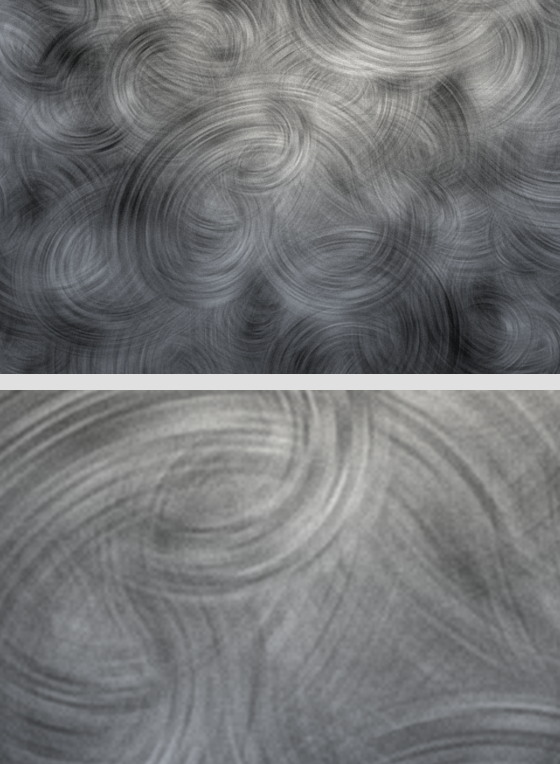
Top, the full canvas; bottom, a detail of the centre.
Give the GLSL for this texture, as a Shadertoy shader.

```glsl
#define STROKE_GRID ivec2(13, 9)
#define STROKE_SIZE vec2(0.15, 0.42)
#define SCRATCH_FREQ 205.0
#define SCRATCH_DEPTH 0.88
#define SHEEN_DEPTH 0.33
#define SMUDGE_DEPTH 0.95
#define GRAIN_DEPTH 0.13
#define GLOW_CENTER vec2(0.88, 0.97)
#define GLOW_SPREAD vec2(0.80, 0.62)
#define LIGHT_RANGE vec2(0.285, 0.56)
#define COOL_TINT vec3(0.95, 0.99, 1.05)
#define WARM_TINT vec3(1.005, 1.0, 0.98)

float hash(vec2 p) {
    vec3 q = fract(p.xyx * vec3(0.1031, 0.1030, 0.0973));
    q += dot(q, q.yzx + 33.33);
    return fract((q.x + q.y) * q.z);
}

float noise(vec2 p) {
    vec2 cell = floor(p), f = fract(p);
    f = f * f * (3.0 - 2.0 * f);
    return mix(mix(hash(cell), hash(cell + vec2(1, 0)), f.x),
               mix(hash(cell + vec2(0, 1)), hash(cell + vec2(1, 1)), f.x), f.y);
}

float fbm(vec2 p) {
    float sum = 0.0, gain = 0.5;
    for (int i = 0; i < 4; i++) {
        sum += gain * noise(p);
        p = mat2(1.6, 1.2, -1.2, 1.6) * p + 7.3;
        gain *= 0.5;
    }
    return sum / 0.9375;
}

// One brushed arc around a pivot: x = relative brightness, y = coverage
vec2 brushArc(vec2 p, vec2 pivot, float id) {
    float pick = hash(vec2(id, 9.1));
    float size = mix(STROKE_SIZE.x, STROKE_SIZE.y, pick * pick);

    // Rotated, slightly oval polar coordinates
    float turn = 6.2832 * hash(vec2(id, 13.9));
    vec2 q = mat2(cos(turn), -sin(turn), sin(turn), cos(turn)) * (p - pivot);
    q.y *= mix(0.75, 1.3, hash(vec2(id, 21.0)));
    float radius = length(q);
    if (radius > size) return vec2(0.0);
    float angle = atan(q.y, q.x);

    // A band that leaves the pivot bare and fades before the angular seam
    float cover = smoothstep(0.2, 0.55, radius / size);
    cover *= 1.0 - smoothstep(0.76, 1.0, radius / size);
    cover *= 1.0 - smoothstep(0.7, 2.4, abs(angle));
    cover *= 0.45 + 0.55 * noise(vec2(radius * 16.0, angle * 2.0) + id * 11.0);

    // Fine hairlines in bundles
    float fine = noise(vec2(radius * SCRATCH_FREQ, angle * 2.6) + id * 17.0);
    float medium = noise(vec2(radius * SCRATCH_FREQ * 0.5, angle * 2.0) + id * 23.0);
    float broad = noise(vec2(radius * 26.0, angle * 1.5) + id * 31.0);
    float scratches = 0.7 * fine + 0.35 * medium + 0.15 * broad - 0.6;
    float sheen = cos(2.0 * angle + 6.2832 * hash(vec2(id, 27.0)));
    return vec2(SCRATCH_DEPTH * scratches + SHEEN_DEPTH * sheen, cover);
}

void mainImage(out vec4 fragColor, in vec2 fragCoord) {
    vec2 uv = fragCoord / iResolution.y;
    vec2 extent = vec2(iResolution.x / iResolution.y, 1.0) + 0.4;

    // Overlapping strokes on a jittered grid, visited in shuffled order
    float tone = 0.0;
    int total = STROKE_GRID.x * STROKE_GRID.y;
    for (int i = 0; i < total * 2; i++) {
        int slot = (i * 47) % total;
        float id = float(i) + 1.0;
        vec2 jitter = vec2(hash(vec2(id, 1.7)), hash(vec2(id, 5.3))) * 1.6 - 0.3;
        vec2 cell = vec2(slot % STROKE_GRID.x, slot / STROKE_GRID.x);
        vec2 pivot = (cell + jitter) / vec2(STROKE_GRID) * extent - 0.2;
        vec2 stroke = brushArc(uv, pivot, id);
        tone = mix(tone, stroke.x, stroke.y);
    }

    // Soft smudges and fine grain
    vec2 warp = vec2(fbm(uv * 3.0 + 4.0), fbm(uv * 3.0 + 19.0)) - 0.5;
    tone += SMUDGE_DEPTH * (fbm(uv * vec2(3.6, 4.8) + 1.8 * warp + 31.0) - 0.5);
    tone += GRAIN_DEPTH * (noise(uv * 320.0) - 0.5);

    // Light falling from the top
    vec2 offset = (uv - GLOW_CENTER) / GLOW_SPREAD;
    float glow = exp(-dot(offset, offset));
    float light = mix(LIGHT_RANGE.x, LIGHT_RANGE.y, glow);
    float value = light * max(1.0 + tone, 0.25);

    vec3 tint = mix(COOL_TINT, WARM_TINT, smoothstep(0.1, 0.8, glow));
    fragColor = vec4(clamp(value * tint, 0.0, 1.0), 1.0);
}
```
